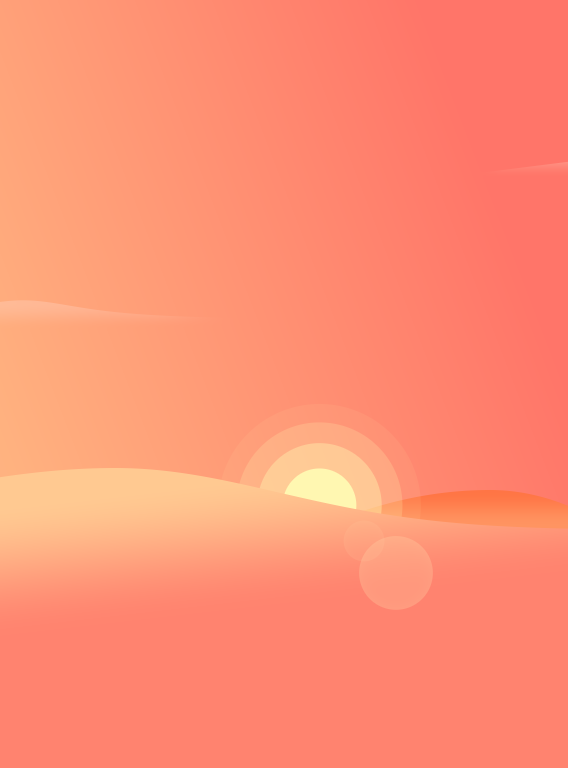
This background is drawn by a Shadertoy shader. Its source:

```glsl
// A coral sunset over soft dunes: a tilted sky gradient, thin wisps of cloud,
// a half-set sun with translucent halos, and two faint lens flares.
// Shapes are height curves and circles, filled by signed distance.

// Coverage of a shape from its signed distance, about one pixel soft
float fill(float d) {
    return clamp(0.5 - d * iResolution.y, 0.0, 1.0);
}

// Fades from 1 at the crest to 0 at the floor, with a clean upper edge
float wisp(float y, float crest, float ground) {
    return fill(y - crest) * smoothstep(ground, ground + 0.034, y);
}

float nearDune(float x) {
    float d = x - 0.15;
    return 0.31 + 0.0806 * exp(-d * d / (d < 0.0 ? 0.14 : 0.09));
}

float farDune(float x) {
    float d = x - 0.638;
    return 0.362 - d * d * (d < 0.0 ? 1.0 : 2.0);
}

void mainImage(out vec4 fragColor, in vec2 fragCoord) {
    // Unit is the canvas height
    vec2 p = fragCoord / iResolution.y;

    // Sky: warm at the lower left, coral at the upper right
    float t = clamp(1.3 * p.x + 0.5 * (p.y - 0.41), 0.0, 1.0);
    vec3 col = mix(vec3(1.0, 0.70, 0.50), vec3(1.0, 0.46, 0.41), t);

    // Clouds
    float bend = (p.x - 0.03) / 0.1;
    float leftCloud = wisp(p.y, 0.583 + 0.026 / (1.0 + bend * bend), 0.571 + 0.01 * p.x);
    leftCloud *= 1.0 - smoothstep(0.2, 0.31, p.x);
    float rise = max(p.x - 0.618, 0.0);
    float rightCloud = wisp(p.y, 0.774 + 0.126 * rise, 0.769) * smoothstep(0.0, 0.04, rise);
    col = mix(col, vec3(1.0, 0.83, 0.76), 0.36 * leftCloud + 0.45 * rightCloud);

    // Far dune
    vec3 farColor = mix(vec3(1.0, 0.58, 0.38), vec3(1.0, 0.46, 0.27), smoothstep(0.315, 0.36, p.y));
    col = mix(col, farColor, fill(p.y - farDune(p.x)));

    // Sun disc inside three halos, from the outermost inwards
    vec4 radii = vec4(0.132, 0.108, 0.081, 0.048);
    vec4 strength = vec4(0.07, 0.2, 0.38, 0.94);
    float sunDistance = length(p - vec2(0.416, 0.342));
    for (int i = 0; i < 4; i++) {
        col = mix(col, vec3(1.0, 0.98, 0.70), strength[i] * fill(sunDistance - radii[i]));
    }

    // Near dune: golden crest sinking into coral along a tilted line
    float light = smoothstep(0.0, 1.0, (p.y - 0.167 - 0.115 * p.x) / 0.18);
    vec3 nearColor = mix(vec3(1.0, 0.515, 0.435), vec3(1.0, 0.79, 0.57), light);
    col = mix(col, nearColor, fill(p.y - nearDune(p.x)));

    // Lens flares, slightly brighter at the rim
    vec3 flareColor = vec3(1.0, 0.82, 0.64);
    float small = length(p - vec2(0.474, 0.2956)) / 0.0265;
    float large = length(p - vec2(0.5156, 0.254)) / 0.048;
    col = mix(col, flareColor, (0.1 + 0.05 * pow(small, 6.0)) * fill((small - 1.0) * 0.0265));
    col = mix(col, flareColor, (0.26 + 0.06 * pow(large, 6.0)) * fill((large - 1.0) * 0.048));

    fragColor = vec4(col, 1.0);
}
```
